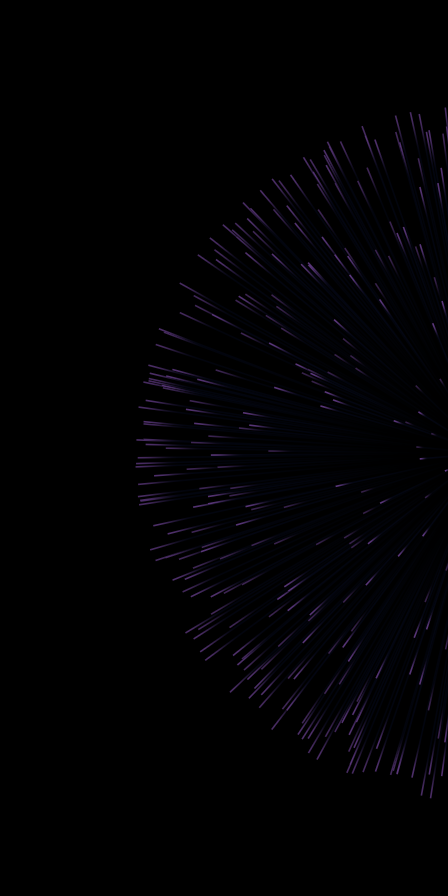
Write a WebGL 2 fragment shader that draws this background.

```glsl
#version 300 es
precision highp float;
// A dark burst of thin navy rays with violet tips, cut off by the right edge.

uniform vec2 u_resolution;
out vec4 outColor;

// Lengths are fractions of the canvas height.
const vec2 CENTER = vec2(0.541, 0.494);
const float RADIUS = 0.390;
const int RAY_COUNT = 310;
const float HALF_WIDTH = 0.0009;
const float ANGLE_JITTER = 5.0;      // in steps between neighbouring rays
const vec2 BODY_FADE = vec2(0.18, 0.88);
const vec2 TIP_FADE = vec2(0.85, 0.99);
const vec3 BODY_COLOR = vec3(0.010, 0.020, 0.062);
const vec3 TIP_COLOR = vec3(0.33, 0.20, 0.45);
const float PI = 3.14159265;

// Two pseudo-random values in 0..1 from a ray index.
vec2 hash2(float n) {
    vec3 p = fract(vec3(n) * vec3(0.1031, 0.1030, 0.0973));
    p += dot(p, p.yzx + 33.33);
    return fract((p.xx + p.yz) * p.zy);
}

// Light of one ray that runs from the origin to a tip.
vec3 rayLight(vec2 p, vec2 direction, float len, float pixel) {
    float along = dot(p, direction);
    float across = abs(p.x * direction.y - p.y * direction.x);
    float t = along / len;
    float side = clamp((HALF_WIDTH - across) / pixel + 0.5, 0.0, 1.0);
    float end = clamp((len - along) / pixel + 0.5, 0.0, 1.0);
    float body = smoothstep(BODY_FADE.x, BODY_FADE.y, t);
    float tip = smoothstep(TIP_FADE.x, TIP_FADE.y, t);
    return mix(BODY_COLOR * body, TIP_COLOR, tip * tip) * side * end;
}

void main() {
    float pixel = 1.0 / u_resolution.y;
    vec2 p = gl_FragCoord.xy * pixel - CENTER;
    vec3 color = vec3(0.0);

    if (length(p) < RADIUS + pixel) {
        for (int i = 0; i < RAY_COUNT; i++) {
            vec2 rnd = hash2(float(i) + 17.0);
            float slot = (float(i) + ANGLE_JITTER * (rnd.x - 0.5)) / float(RAY_COUNT);
            float angle = PI * (0.5 + slot);

            // Tips lie evenly on a sphere, so they gather at its rim.
            float depth = 2.0 * rnd.y - 1.0;
            float len = RADIUS * sqrt(max(1.0 - depth * depth, 0.002));
            float shade = 0.85 - 0.25 * depth;
            vec3 light = rayLight(p, vec2(cos(angle), sin(angle)), len, pixel);
            color = max(color, light * shade) + 0.15 * min(color, light * shade);
        }
    }
    outColor = vec4(color, 1.0);
}
```
